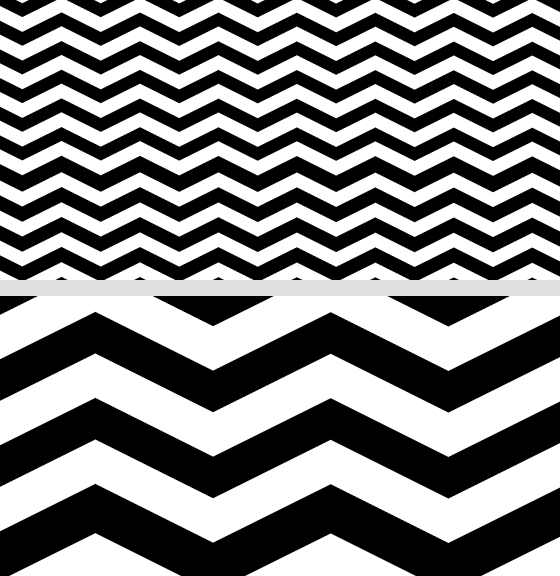
Top: the whole. Bottom: its middle third, enlarged.
This pattern is drawn by a WebGL 2 fragment shader. Its source:

```glsl
#version 300 es
precision highp float;

uniform vec2 u_resolution;
out vec4 fragColor;

// Lengths are fractions of the canvas height; depths run down from the top.
const vec3 PAPER = vec3(1.0);
const vec3 INK = vec3(0.0);

const float ZIGZAG_PERIOD = 0.2802;
const float PEAK_X = 0.2198;
const float ZIGZAG_RISE = 0.0698;
const float TILT = 0.0013;

const int FIRST_ROW = -1;
const int SEAM_ROW = 5;
const int LAST_ROW = 10;

const float UPPER_TOP = 0.0443;
const float UPPER_PITCH = 0.1024;
const float UPPER_WIDTH = 0.0495;
const float SEAM_WIDTH = 0.0586;
const float LOWER_TOP = 0.6680;
const float LOWER_PITCH = 0.1070;
const float LOWER_WIDTH = 0.0544;

// Drop below the peak line: 0 at peaks, ZIGZAG_RISE at troughs.
float zigzagDrop(float x) {
    float phase = fract((x - PEAK_X) / ZIGZAG_PERIOD + 0.5);
    return ZIGZAG_RISE * abs(2.0 * phase - 1.0);
}

// Top depth and vertical width of a stripe, measured at a peak.
vec2 stripeSpan(int row) {
    if (row > SEAM_ROW) {
        return vec2(LOWER_TOP + float(row - SEAM_ROW - 1) * LOWER_PITCH, LOWER_WIDTH);
    }
    float width = row == SEAM_ROW ? SEAM_WIDTH : UPPER_WIDTH;
    return vec2(UPPER_TOP + float(row) * UPPER_PITCH, width);
}

void main() {
    vec2 p = gl_FragCoord.xy / u_resolution.y;
    float depth = 1.0 - p.y - zigzagDrop(p.x) - TILT * (p.x - PEAK_X);

    // Signed vertical distance to the nearest stripe
    float dist = 1.0;
    for (int row = FIRST_ROW; row <= LAST_ROW; row++) {
        vec2 span = stripeSpan(row);
        float halfWidth = 0.5 * span.y;
        dist = min(dist, abs(depth - span.x - halfWidth) - halfWidth);
    }

    // Perpendicular distance, softened over one pixel
    float slope = 2.0 * ZIGZAG_RISE / ZIGZAG_PERIOD;
    float edge = dist * inversesqrt(1.0 + slope * slope);
    float ink = clamp(0.5 - edge * u_resolution.y, 0.0, 1.0);

    fragColor = vec4(mix(PAPER, INK, ink), 1.0);
}
```
